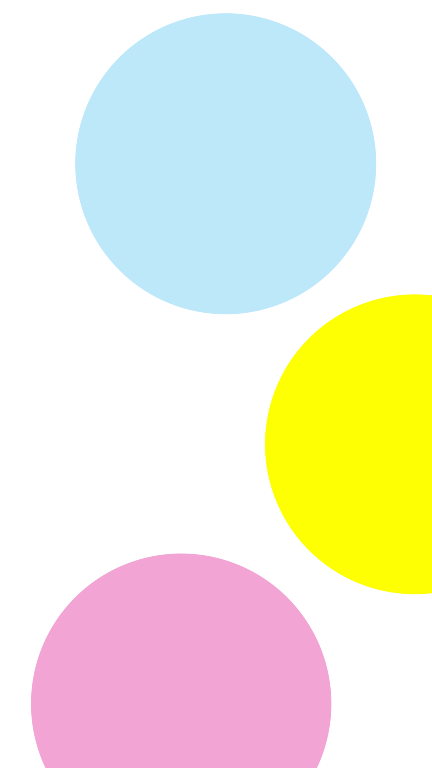
Reproduce this background procedurally as a Shadertoy shader.

```glsl
// Three large flat discs, pale blue, yellow and pink, on a white ground.
// Each disc is a circle distance function with an antialiased edge,
// measured in units of the canvas width and layered over the ground.

// Coverage of a disc at p, softened over about one pixel
float disc(vec2 p, vec2 center, float radius) {
    float edge = 0.5 / iResolution.x;
    return 1.0 - smoothstep(-edge, edge, length(p - center) - radius);
}

void mainImage(out vec4 fragColor, in vec2 fragCoord) {
    // Width spans 0 to 1; height is scaled to the 9:16 layout
    vec2 p = fragCoord / iResolution.xy * vec2(1.0, 16.0 / 9.0);

    vec3 paleBlue = vec3(0.741, 0.910, 0.980);
    vec3 yellow = vec3(0.992, 1.0, 0.006);
    vec3 pink = vec3(0.949, 0.643, 0.831);

    // White ground, then the discs from top to bottom
    vec3 color = vec3(1.0);
    color = mix(color, paleBlue, disc(p, vec2(0.5225, 1.3987), 0.3484));
    color = mix(color, yellow, disc(p, vec2(0.9604, 0.7493), 0.3470));
    color = mix(color, pink, disc(p, vec2(0.4194, 0.1488), 0.3477));

    fragColor = vec4(color, 1.0);
}
```
